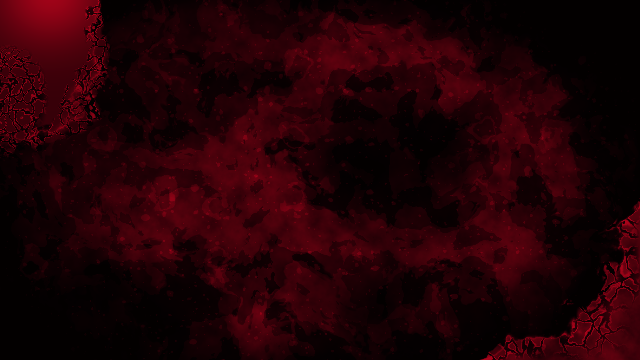
Write a Shadertoy shader that draws this background.

```glsl
// Dark crimson grunge: torn stains and mist drift over black, with spatter and
// ragged wreaths, while two corners hold pools edged with bright bubbly froth.
// Built from warped value noise, soft masses, jittered drops and Voronoi cells.

#define MIST_GAIN 0.35      // brightness of the clouds
#define TEAR_SCALE 9.0      // frequency of the large torn stains
#define CLOT_SCALE 21.0     // frequency of the small torn clots
#define TEAR_SOFT 0.016     // softness of the torn edges
#define WARP 0.15           // distortion of the large masses
#define DROP_GAIN 0.15      // brightness of spatter
#define RING_GAIN 0.12      // brightness of ragged wreaths
#define RIM_WIDTH 0.0035    // width of the pool outline
#define RIM_GAIN 0.50       // brightness of outlines and froth

float hash(vec2 p) {
    return fract(sin(dot(p, vec2(127.1, 311.7))) * 43758.5453);
}

vec2 hash2(vec2 p) { return vec2(hash(p), hash(p + 37.3)); }

float noise(vec2 p) {
    vec2 i = floor(p), f = fract(p);
    f = f * f * (3.0 - 2.0 * f);
    return mix(mix(hash(i), hash(i + vec2(1, 0)), f.x),
               mix(hash(i + vec2(0, 1)), hash(i + vec2(1, 1)), f.x), f.y);
}

float fbm(vec2 p) {
    float sum = 0.0, amp = 0.516;
    for (int i = 0; i < 5; i++) {
        sum += amp * noise(p);
        p = mat2(1.6, 1.2, -1.2, 1.6) * p + 5.7;
        amp *= 0.5;
    }
    return sum;
}

// Broad light (positive radius) and dark (negative radius) areas
float masses(vec2 p) {
    const vec3 area[12] = vec3[12](
        vec3(1.47, 0.62, 0.17), vec3(1.19, 0.80, 0.14), vec3(0.95, 0.89, 0.16),
        vec3(0.68, 0.56, 0.17), vec3(0.43, 0.35, 0.16), vec3(0.92, 0.33, 0.20),
        vec3(1.38, 0.27, 0.18), vec3(0.73, 0.10, 0.13), vec3(1.22, 0.61, -0.12),
        vec3(0.98, 0.50, -0.13), vec3(0.33, 0.18, -0.16), vec3(1.03, 0.18, -0.12));
    float sum = 0.0;
    for (int i = 0; i < 12; i++) {
        vec2 d = (p - area[i].xy) / area[i].z;
        sum += sign(area[i].z) * exp(-dot(d, d));
    }
    return sum;
}

// One irregular droplet in some of the cells
float drops(vec2 p, float scale, float chance) {
    p *= scale;
    vec2 id = floor(p);
    vec2 d = fract(p) - 0.5 - 0.4 * (hash2(id) - 0.5);
    d.y *= 0.8 + 0.8 * hash(id + 3.1);
    float radius = mix(0.03, 0.16, hash(id + 9.4));
    float dist = length(d) + 0.26 * (fbm(p * 4.0) - 0.5) - radius;
    return smoothstep(0.025, -0.025, dist) * step(hash(id + 17.0), chance);
}

// Torn wreath of uneven thickness in some of the cells
float rings(vec2 p) {
    p *= 5.6;
    vec2 id = floor(p);
    vec2 d = fract(p) - 0.5 - 0.3 * (hash2(id + 51.0) - 0.5);
    float dist = abs(length(d * vec2(1.25, 0.95)) - 0.17 + 0.4 * (fbm(p * 5.0) - 0.5));
    float width = 0.17 * (noise(p * 3.5 + 8.0) - 0.25);
    return smoothstep(0.015, -0.015, dist - width) * step(hash(id + 71.0), 0.4);
}

// Gap between the two nearest cell centres: zero on the borders
float cellGap(vec2 p) {
    vec2 id = floor(p), near = vec2(9.0);
    for (int k = 0; k < 9; k++) {
        vec2 c = id + vec2(k % 3 - 1, k / 3 - 1);
        float d = length(c + hash2(c) - p);
        near = d < near.x ? vec2(d, near.x) : vec2(near.x, min(near.y, d));
    }
    return near.y - near.x;
}

void mainImage(out vec4 fragColor, in vec2 fragCoord) {
    vec2 p = fragCoord / iResolution.y;
    float aspect = iResolution.x / iResolution.y;

    // Mist, torn stains and small clots
    vec2 shift = vec2(fbm(p * 5.0), fbm(p * 5.0 + 31.0)) - 0.5;
    vec2 q = p + WARP * shift;
    float reach = length((q - vec2(0.84, 0.5)) / vec2(0.93, 0.58));
    float density = smoothstep(1.12, 0.7, reach) * clamp(0.48 + 0.42 * masses(q), 0.0, 1.0);
    float cut = mix(0.66, 0.36, density);
    float stain = smoothstep(-TEAR_SOFT, TEAR_SOFT, fbm(q * TEAR_SCALE + 13.0) - cut);
    float clot = smoothstep(-TEAR_SOFT, TEAR_SOFT, fbm(q * CLOT_SCALE + 3.0) - cut + 0.02);
    float mottle = 0.5 + fbm(p * 24.0 + 4.0);
    float red = MIST_GAIN * density * (0.24 + 0.4 * stain + 0.36 * clot) * mottle;

    // Spatter and wreaths, thinning out beyond the mist
    float spread = smoothstep(1.25, 0.8, reach);
    float spatter = drops(p, 14.0, 0.25) + drops(p + 2.3, 29.0, 0.3) + drops(p + 5.1, 55.0, 0.3);
    red += spread * mottle * (DROP_GAIN * spatter + RING_GAIN * rings(p)) * (0.4 + 0.5 * density);

    // Corner pools: a rounded block at upper left, a hollow wedge at lower right
    vec2 a = vec2(p.x, abs(1.0 - p.y)) / vec2(0.27, 0.40);
    float block = 0.3 * (0.97 - pow(dot(a * a, a), 1.0 / 3.0));
    vec2 b = abs(vec2(aspect - p.x, p.y));
    float wedge = 0.14 - sqrt(b.x * b.y) - 2.0 * max(0.0, max(b.x, b.y) - 0.37);
    bool upper = block > wedge;
    float pool = max(block, wedge) + 0.11 * (fbm(p * 15.0) - 0.5);
    float inside = smoothstep(-0.002, 0.003, pool);

    // Glossy fill with a hot spot, pulpy fill opposite
    vec2 hot = (p - vec2(0.14, 1.02)) / vec2(0.15, 0.14);
    float fill = upper ? 0.22 + 0.42 * exp(-dot(hot, hot)) : 0.08 + 0.4 * fbm(p * 20.0);
    red = mix(red, fill, inside);

    // Froth of rimmed bubbles along the edge, and a bright outline
    vec2 left = (p - vec2(0.03, 0.73)) / vec2(0.10, 0.14);
    float band = smoothstep(-0.045, -0.03, pool) * smoothstep(upper ? 0.035 : 0.12, 0.02, pool);
    band = max(band, smoothstep(1.1, 0.8, length(left)) * inside);
    band *= smoothstep(0.36, 0.44, noise(p * 16.0 + 2.0) + 0.3 * inside);
    float gap = cellGap((p + 0.5 * WARP * (vec2(fbm(p * 22.0), fbm(p * 22.0 + 9.0)) - 0.5)) * (upper ? 32.0 : 21.0));
    red = mix(red, fill * smoothstep(0.08, 0.2, gap), 0.75 * band);
    float froth = band * smoothstep(0.11, 0.03, abs(gap - 0.2));
    float rim = exp(-abs(pool) / RIM_WIDTH);
    red += RIM_GAIN * max(0.8 * rim, 0.75 * froth) * (0.35 + 0.7 * noise(p * 34.0));

    red = clamp(red - 0.008, 0.012, 0.8);
    fragColor = vec4(red, 0.03 * red * red, 0.15 * red, 1.0);
}
```
